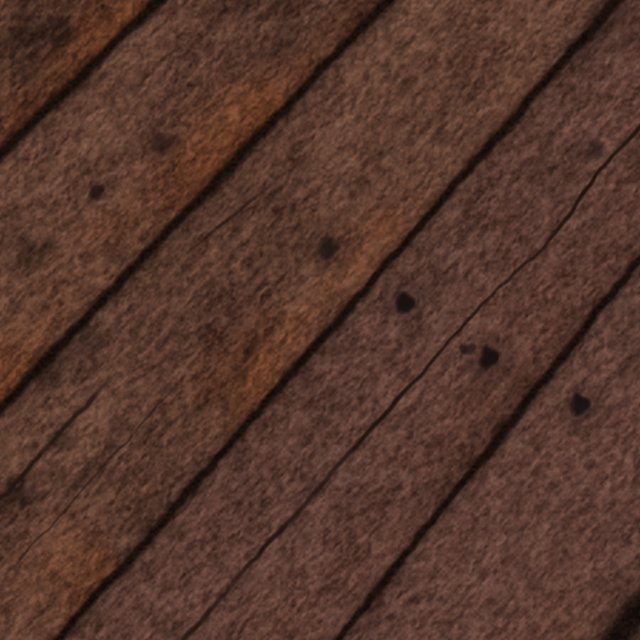
A three.js fragment shader for this texture:

```glsl
varying vec2 vUv;

float hash(vec2 p) {
  return fract(sin(dot(p, vec2(127.1, 311.7))) * 43758.5453);
}

float noise(vec2 p) {
  vec2 i = floor(p);
  vec2 f = fract(p);
  f = f * f * (3.0 - 2.0 * f);
  return mix(mix(hash(i), hash(i + vec2(1.0, 0.0)), f.x),
             mix(hash(i + vec2(0.0, 1.0)), hash(i + vec2(1.0, 1.0)), f.x), f.y);
}

float fbm(vec2 p) {
  float sum = 0.0;
  float weight = 0.5;
  for (int i = 0; i < 4; i++) {
    sum += weight * noise(p);
    p = p * 2.03 + 17.3;
    weight *= 0.5;
  }
  return sum / 0.9375;
}

// Dark line that fades out at both ends
float crack(float offset, float halfWidth, float y, float start, float end) {
  float line = 1.0 - smoothstep(halfWidth * 0.2, halfWidth * 1.8, abs(offset));
  return line * smoothstep(start, start + 0.04, y) * (1.0 - smoothstep(end - 0.06, end, y));
}

// Ragged round hole
float hole(vec2 p, vec2 center, float radius) {
  vec2 d = p - center + 0.012 * (vec2(noise(p * 70.0), noise(p * 70.0 + 31.0)) - 0.5);
  d = vec2(dot(d, vec2(0.75, -0.66)), dot(d, vec2(0.66, 0.75)) * 0.85);
  return 1.0 - smoothstep(radius * 0.5, radius * 1.35, length(d));
}

void main() {
  vec2 p = vUv;

  // Board coordinate: whole numbers lie on the gaps, which converge upward
  float spacing = 0.436 - 0.078 * p.y;
  float board = (p.x - 0.091 - 0.873 * p.y) / spacing;
  float plank = floor(board);
  float across = fract(board);
  float scale = spacing * 0.755;
  float along = dot(p, vec2(0.66, 0.75));
  float side = dot(p, vec2(0.75, -0.66));
  float weathered = 1.0 - smoothstep(-0.15, 0.15, board);

  // Wood fibres, speckle and broad stains
  float fibre = noise(vec2(side * 170.0, along * 62.0) + 1.2 * noise(p * 70.0));
  float fineFibre = noise(vec2(side * 230.0, along * 105.0) + 53.0);
  float speckle = noise(p * 225.0 + 40.0);
  float streak = fbm(vec2(board * 28.0, along * 4.0) + plank * 7.3);
  float stain = fbm(vec2(board * 4.0, along * 5.0) + plank * 13.7);
  float tone = 0.60 + 0.60 * (fibre - 0.5) + 0.48 * (fineFibre - 0.5) + 0.42 * (speckle - 0.5);
  tone += 0.30 * (streak - 0.5) + (0.3 + 0.5 * weathered) * (stain - 0.5);
  tone += 0.06 * (hash(vec2(plank, 3.0)) - 0.5);
  vec3 color = mix(vec3(0.225, 0.138, 0.11), vec3(0.445, 0.31, 0.255), tone);

  // Rusty lower edges on the weathered boards
  float rust = smoothstep(0.45, 1.0, across) * smoothstep(0.3, 0.75, fbm(p * 5.0 + 9.0));
  rust *= 0.2 + 0.8 * weathered;
  color *= mix(vec3(1.0), vec3(1.17, 1.0, 0.78), rust);
  color *= mix(vec3(1.0, 0.98, 1.02), vec3(1.0, 0.98, 0.95), weathered);

  // Dirt blotches
  float dirt = smoothstep(0.55, 0.8, fbm(vec2(side * 14.0, along * 8.0) + 23.0));
  color *= 1.0 - dirt * (0.12 + 0.3 * weathered);

  // Splits in the boards
  float wobble = 0.014 * (noise(vec2(along * 16.0, plank)) - 0.5)
               + 0.010 * (noise(vec2(along * 55.0, 8.0)) - 0.5);
  float bend = 0.045 * exp(-pow((p.y - 0.63) / 0.06, 2.0));
  float splits = crack((board - 0.45 - 0.13 * p.y - bend - wobble) * scale,
                       0.0022 + 0.0018 * noise(vec2(along * 9.0, 2.0)), p.y, -0.1, 1.1);
  splits *= 0.65 + 0.35 * noise(vec2(along * 13.0, 5.0));
  splits = max(splits, 0.75 * crack((board + 0.68 - wobble) * scale, 0.0035, p.y, 0.17, 0.43));
  splits = max(splits, 0.5 * crack((board + 0.40 - wobble) * scale, 0.0020, p.y, 0.10, 0.42));
  splits = max(splits, 0.6 * crack((board + 1.33 - p.y * 0.8 - wobble) * scale, 0.003, p.y, 0.59, 0.74));
  color = mix(color, vec3(0.10, 0.06, 0.05), splits * 0.9);

  // Row of nail holes, softer on the weathered boards
  float holes = 0.0;
  for (int i = -2; i <= 3; i++) {
    float n = float(i);
    vec2 center = vec2(0.514 + 0.131 * n, 0.612 - 0.082 * n);
    center -= vec2(0.012, 0.006) * step(0.5, n) * step(n, 2.5);
    float strength = n > 0.5 ? 0.92 : (n > -0.5 ? 0.75 : (n > -1.5 ? 0.08 : 0.6));
    holes = max(holes, strength * hole(p, center, 0.0165));
    holes = max(holes, 0.25 * strength * hole(p, center, 0.034));
  }
  holes = max(holes, 0.65 * hole(p, vec2(0.729, 0.453), 0.010));
  holes = max(holes, 0.7 * hole(p, vec2(0.154, 0.700), 0.012));
  holes = max(holes, 0.4 * hole(p, vec2(0.930, 0.765), 0.016));
  color = mix(color, vec3(0.085, 0.055, 0.055), holes);

  // Gaps between boards, narrower toward the right
  float edge = board + 0.011 * (noise(vec2(along * 14.0, 4.0)) - 0.5)
             + 0.010 * (noise(vec2(along * 60.0, 6.0)) - 0.5);
  float gapIndex = floor(edge + 0.5);
  float gapDistance = abs(edge - gapIndex) * scale;
  float gapWidth = 0.0078 - 0.0011 * clamp(gapIndex, -2.0, 1.0);
  gapWidth *= 0.75 + 0.4 * noise(vec2(along * 11.0, gapIndex * 5.0));
  gapWidth += 0.012 * step(1.5, gapIndex);
  color *= 1.0 - 0.25 * exp(-max(gapDistance - gapWidth, 0.0) * 110.0);
  float gap = 1.0 - smoothstep(gapWidth * 0.3, gapWidth * 1.45, gapDistance);
  vec3 gapColor = vec3(0.09, 0.053, 0.04) * (0.6 + 0.8 * speckle);
  color = mix(color, gapColor, gap * 0.95);

  gl_FragColor = vec4(clamp(color, 0.0, 1.0), 1.0);
}
```
